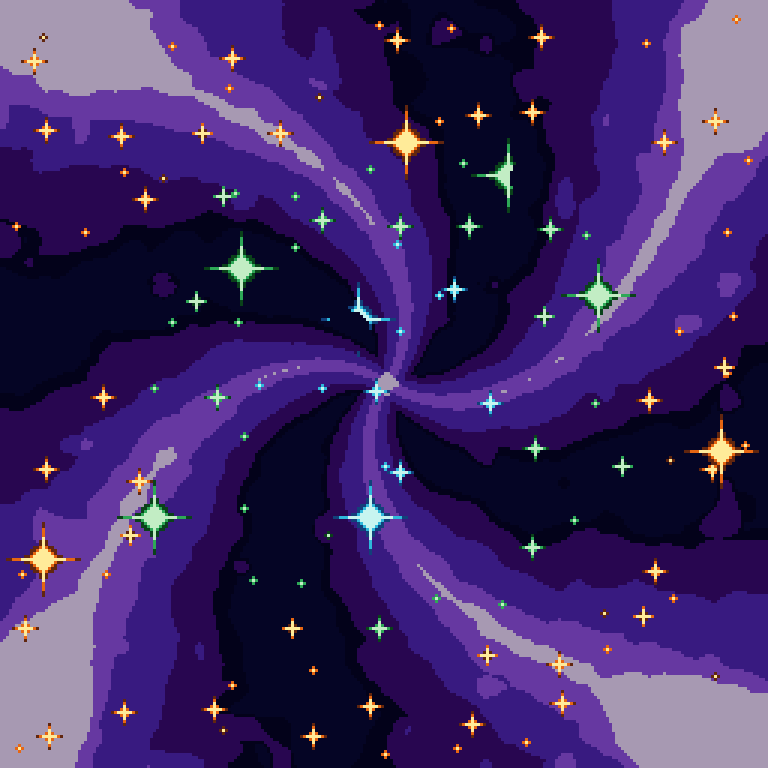
This background is drawn by a Shadertoy shader. Its source:

```glsl
const float CELLS = 256.0;              // mosaic cells across the canvas
const vec2  CENTRE = vec2(0.504, 0.501);
const float ARM_END = 0.71;             // radius where the arms straighten
const float ARM_ANGLE = 2.33;           // direction of an arm at its end
const float ARM_TWIST = 1.345;
const float QUARTER = 1.5707963;
const float WARP = 0.5;                 // raggedness of the cloud bands
const float CYAN_RADIUS = 0.2;          // star colour changes with radius
const float GREEN_RADIUS = 0.34;
const float HERO_REACH = 12.0;          // spike lengths, in cells
const float MEDIUM_REACH = 4.3;
const float TINY_REACH = 1.3;

const vec3 CLOUD[6] = vec3[6](
    vec3(0.018, 0.018, 0.145), vec3(0.010, 0.008, 0.100),
    vec3(0.155, 0.025, 0.315), vec3(0.220, 0.100, 0.500),
    vec3(0.400, 0.220, 0.630), vec3(0.655, 0.600, 0.700));

// Dark, middle and light tone for cyan, green and orange stars
const vec3 TINT[9] = vec3[9](
    vec3(0.07, 0.25, 0.48), vec3(0.18, 0.72, 0.86), vec3(0.78, 0.96, 0.94),
    vec3(0.04, 0.26, 0.10), vec3(0.18, 0.66, 0.34), vec3(0.76, 0.93, 0.77),
    vec3(0.38, 0.15, 0.06), vec3(0.90, 0.40, 0.07), vec3(1.00, 0.92, 0.60));

// Landmark stars: position, hue index
const vec3 HEROES[9] = vec3[9](
    vec3(0.531, 0.816, 2), vec3(0.661, 0.771, 1), vec3(0.315, 0.650, 1),
    vec3(0.466, 0.583, 0), vec3(0.781, 0.615, 1), vec3(0.940, 0.414, 2),
    vec3(0.483, 0.328, 0), vec3(0.202, 0.325, 1), vec3(0.057, 0.270, 2));

// Dark discs hiding part of a star: centre, radius
const vec3 VEILS[2] = vec3[2](
    vec3(0.688, 0.768, 0.024), vec3(0.454, 0.568, 0.028));

float hash(vec2 p) {
    vec3 q = fract(p.xyx * 0.1031);
    q += dot(q, q.yzx + 33.33);
    return fract((q.x + q.y) * q.z);
}

float noise(vec2 p) {
    vec2 i = floor(p), f = fract(p);
    f = f * f * (3.0 - 2.0 * f);
    return mix(mix(hash(i), hash(i + vec2(1, 0)), f.x),
               mix(hash(i + vec2(0, 1)), hash(i + vec2(1, 1)), f.x), f.y);
}

// Distance to the nearest of four spiral arms, cut into colour bands
vec3 nebula(vec2 p) {
    vec2 c = p - CENTRE;
    float r = length(c);
    float bend = max(1.0 - r / ARM_END, 0.0);
    float turn = atan(c.y, c.x + 1e-5) - ARM_ANGLE + ARM_TWIST * bend * bend;
    turn = mod(turn + 0.5 * QUARTER, QUARTER) - 0.5 * QUARTER;
    float slope = 2.0 * ARM_TWIST / ARM_END * bend * r;
    float d = abs(turn) * r * inversesqrt(1.0 + slope * slope);

    // Ragged edges; detached blobs appear outside the bright ridge only
    float broad = 0.6 * noise(p * 13.0 + 5.0) + 0.4 * noise(p * 29.0);
    d *= 1.0 + WARP * (broad - 0.5);
    d += 0.012 * (noise(p * 52.0) - 0.5) * smoothstep(0.05, 0.3, r);
    float blob = smoothstep(0.76, 0.9, noise(p * 19.0 + 31.0));
    float cloud = d - 0.15 * r * blob * smoothstep(0.03, 0.1, d);

    float core = 0.010 * smoothstep(0.24, 0.36, r) + 0.07 * smoothstep(0.45, 0.62, r);
    float inner = 0.007 + 0.25 * r * r;
    float middle = 0.015 + r * (0.13 + 0.26 * r);
    float outer = 0.02 + r * (0.25 + 0.34 * r);
    int band = int(cloud < outer * 1.14) + int(cloud < outer) + int(cloud < middle)
             + int(cloud < inner) + int(d < core);

    // Small four-pointed heart
    vec2 point = pow(abs(c) / 0.02, vec2(0.75));
    return CLOUD[point.x + point.y < 1.0 ? 5 : band];
}

// Paint a spiked star; offset and reach are in cells
void drawStar(inout vec3 colour, vec2 offset, float reach, int hue) {
    vec2 a = sqrt(abs(offset) / reach);
    float spike = (a.x + a.y) * (a.x + a.y);
    float disc = length(offset) / reach;
    int tone = int(spike < 1.05 || disc < 0.43) + int(spike < 0.86 || disc < 0.35)
             + int(spike < 0.62 || disc < 0.28);
    if (tone > 0) colour = TINT[hue * 3 + tone - 1];
}

// One jittered star in some squares of a grid
void scatterStars(inout vec3 colour, vec2 cell, float grid, float density, float reach, float seed) {
    vec2 id = floor(cell / CELLS * grid);
    if (hash(id + seed) > density) return;
    vec2 jitter = vec2(hash(id + seed + 17.3), hash(id + seed + 41.7));
    vec2 star = floor((id + 0.2 + 0.6 * jitter) * CELLS / grid);
    float r = length(star / CELLS - CENTRE);
    int hue = int(r > CYAN_RADIUS) + int(r > GREEN_RADIUS);
    float size = reach * (hash(id + seed + 73.1) < 0.25 ? 0.85 : 1.0);
    drawStar(colour, cell - star, size, hue);
}

vec3 scene(vec2 uv) {
    vec2 cell = floor(uv * CELLS);
    vec2 p = (cell + 0.5) / CELLS;
    vec3 sky = nebula(p), colour = sky;
    scatterStars(colour, cell, 11.0, 0.55, TINY_REACH, 3.0);
    scatterStars(colour, cell, 9.0, 0.45, MEDIUM_REACH, 57.0);
    for (int i = 0; i < 9; i++)
        drawStar(colour, cell - floor(HEROES[i].xy * CELLS), HERO_REACH, int(HEROES[i].z));
    for (int i = 0; i < 2; i++)
        if (distance(p, VEILS[i].xy) < VEILS[i].z) colour = sky;
    return colour;
}

void mainImage(out vec4 fragColor, in vec2 fragCoord) {
    // Four samples per pixel smooth the cell borders
    vec3 sum = vec3(0.0);
    for (int i = 0; i < 4; i++) {
        vec2 shift = vec2(i % 2, i / 2) * 0.5 - 0.25;
        sum += scene((fragCoord + shift) / iResolution.y);
    }
    fragColor = vec4(sum * 0.25, 1.0);
}
```
